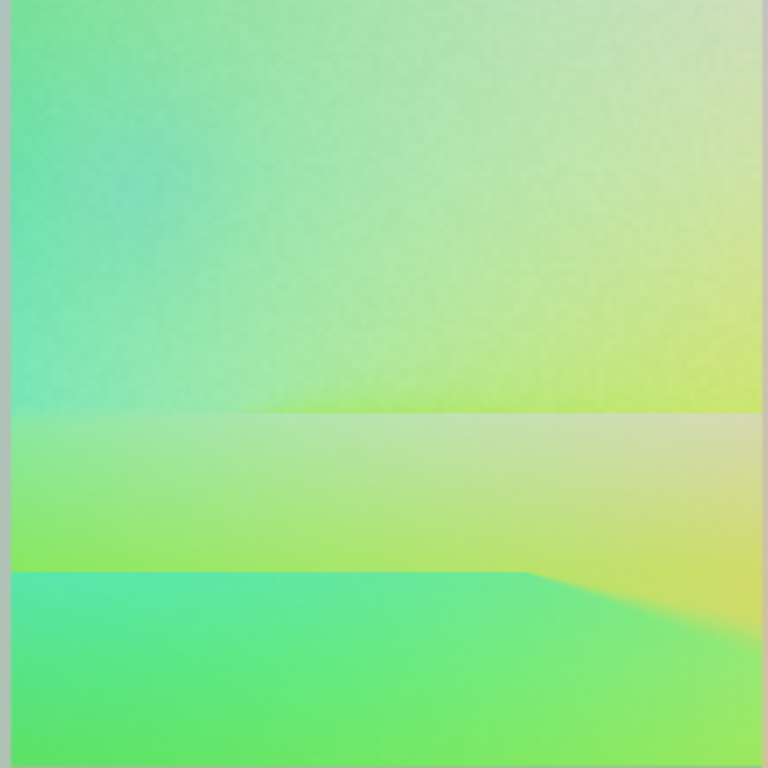
Reproduce this background procedurally as a WebGL 2 fragment shader.

```glsl
#version 300 es
precision highp float;
// Soft mint, lime and sand gradient panels, split by two seams and a blurred slope.

#define UPPER_SEAM 0.462
#define LOWER_SEAM 0.255
#define FRAME_LEFT 0.0145
#define FRAME_RIGHT 0.9925
#define FRAME_BOTTOM 0.003
#define SLOPE_START 0.685
#define SLOPE 0.285
#define SEAM_BLUR 0.0015
#define GRAIN_CELLS 110.0
#define GRAIN 0.022

uniform vec2 u_resolution;
out vec4 fragColor;

float hash(vec2 p) {
    vec3 q = fract(p.xyx * 0.1031);
    q += dot(q, q.yzx + 33.33);
    return fract((q.x + q.y) * q.z);
}

float valueNoise(vec2 p) {
    vec2 i = floor(p), f = fract(p);
    f = f * f * (3.0 - 2.0 * f);
    return mix(mix(hash(i), hash(i + vec2(1, 0)), f.x),
               mix(hash(i + vec2(0, 1)), hash(i + vec2(1, 1)), f.x), f.y);
}

// Smooth horizontal blend through left, middle and right colours
vec3 blendRow(vec3 left, vec3 middle, vec3 right, float x) {
    return left * (1.0 - x) * (1.0 - 2.0 * x)
         + middle * 4.0 * x * (1.0 - x)
         + right * x * (2.0 * x - 1.0);
}

float ramp(float low, float high, float v) {
    return clamp((v - low) / (high - low), 0.0, 1.0);
}

vec3 upperPanel(vec2 p) {
    vec3 top = blendRow(vec3(0.46, 0.88, 0.59), vec3(0.66, 0.89, 0.68), vec3(0.81, 0.87, 0.73), p.x);
    vec3 high = blendRow(vec3(0.41, 0.88, 0.67), vec3(0.66, 0.90, 0.68), vec3(0.81, 0.89, 0.65), p.x);
    vec3 low = blendRow(vec3(0.46, 0.90, 0.72), vec3(0.69, 0.91, 0.63), vec3(0.82, 0.89, 0.51), p.x);
    vec3 col = mix(low, mix(high, top, ramp(0.78, 1.0, p.y)), ramp(0.53, 0.78, p.y));

    // Cool haze near the upper left
    vec2 haze = (p - vec2(0.18, 0.76)) / vec2(0.10, 0.12);
    col = mix(col, vec3(0.50, 0.86, 0.74), 0.6 * exp(-dot(haze, haze)));

    // Lime glow that thickens to the right along the seam
    float thickness = mix(0.008, 0.075, ramp(0.30, 0.90, p.x));
    float glow = exp(-max(p.y - UPPER_SEAM, 0.0) / thickness);
    glow *= smoothstep(0.27, 0.42, p.x);
    vec3 lime = mix(vec3(0.61, 0.92, 0.40), vec3(0.80, 0.90, 0.43), ramp(0.32, 1.0, p.x));
    return mix(col, lime, 0.9 * glow);
}

vec3 middlePanel(vec2 p) {
    vec3 top = blendRow(vec3(0.53, 0.91, 0.66), vec3(0.73, 0.89, 0.69), vec3(0.84, 0.85, 0.70), p.x);
    vec3 bottom = blendRow(vec3(0.53, 0.91, 0.37), vec3(0.67, 0.90, 0.41), vec3(0.82, 0.86, 0.41), p.x);
    return mix(bottom, top, ramp(LOWER_SEAM, UPPER_SEAM, p.y));
}

vec3 lowerPanel(vec2 p) {
    vec3 top = blendRow(vec3(0.35, 0.90, 0.68), vec3(0.40, 0.91, 0.62), vec3(0.54, 0.91, 0.48), p.x);
    vec3 center = blendRow(vec3(0.34, 0.89, 0.53), vec3(0.41, 0.92, 0.50), vec3(0.60, 0.91, 0.45), p.x);
    vec3 bottom = blendRow(vec3(0.36, 0.88, 0.39), vec3(0.45, 0.91, 0.39), vec3(0.62, 0.91, 0.36), p.x);
    return mix(bottom, mix(center, top, ramp(0.13, LOWER_SEAM, p.y)), ramp(0.0, 0.13, p.y));
}

void main() {
    vec2 p = gl_FragCoord.xy / u_resolution;

    // The upper seam dissolves to the left
    float upperBlur = mix(0.018, SEAM_BLUR, smoothstep(0.18, 0.33, p.x));
    float upperMask = smoothstep(-upperBlur, upperBlur, p.y - UPPER_SEAM);
    vec3 col = mix(middlePanel(p), upperPanel(p), upperMask);

    // The lower edge is level, then bends down and softens
    float run = max(p.x - SLOPE_START, 0.0);
    float edge = LOWER_SEAM - SLOPE * run;
    float edgeBlur = SEAM_BLUR + 0.11 * run;
    col = mix(lowerPanel(p), col, smoothstep(-edgeBlur, edgeBlur, p.y - edge));

    // Faint mottling, strongest in the upper panel
    float mottle = valueNoise(p * GRAIN_CELLS) - 0.5;
    col += GRAIN * mottle * vec3(1.0, 0.5, 1.0) * mix(0.3, 1.0, upperMask);

    // Thin grey frame on three sides
    vec3 leftGrey = mix(vec3(0.69, 0.76, 0.70), vec3(0.69, 0.76, 0.74), p.y);
    vec3 rightGrey = mix(vec3(0.82, 0.76, 0.62), vec3(0.77, 0.76, 0.75), p.y);
    col = mix(col, vec3(0.58, 0.78, 0.55), 1.0 - smoothstep(0.0, 2.0 * FRAME_BOTTOM, p.y));
    col = mix(leftGrey, col, smoothstep(-0.003, 0.003, p.x - FRAME_LEFT));
    col = mix(col, rightGrey, smoothstep(-0.003, 0.003, p.x - FRAME_RIGHT));

    fragColor = vec4(clamp(col, 0.0, 1.0), 1.0);
}
```
